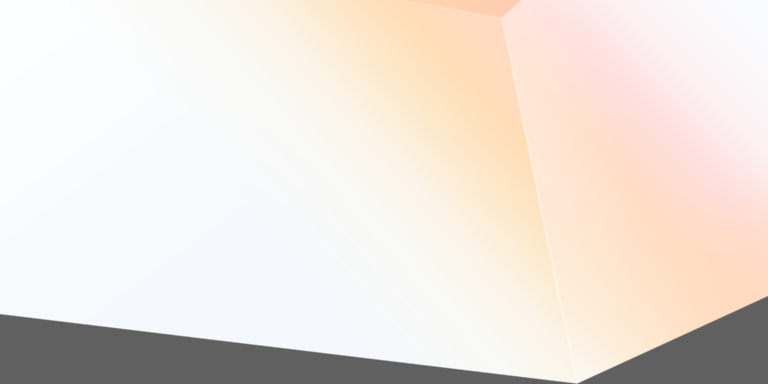
Give the GLSL for this background, as a Shadertoy shader.

```glsl
// Pale folded paper planes with peach and rose gradients above a grey floor.
#define APEX vec2(1.307, 0.953)
#define FOOT vec2(1.503, 0.001)
#define FLOOR_LEFT vec2(0.0, 0.182)
#define FLOOR_RIGHT vec2(2.0, 0.229)
#define TOP_LEFT vec2(1.036, 1.0)
#define TOP_RIGHT vec2(1.359, 1.0)
#define FLOOR_COLOR vec3(0.378)
#define SEAM_WIDTH 0.0022

// Signed distance to the line a-b, positive on its left side.
float lineSide(vec2 p, vec2 a, vec2 b) {
    vec2 d = normalize(b - a);
    return d.x * (p.y - a.y) - d.y * (p.x - a.x);
}

// Blend to the next colour stop between positions start and end.
vec3 stop(vec3 color, vec3 next, float start, float end, float t) {
    return mix(color, next, clamp((t - start) / (end - start), 0.0, 1.0));
}

// Wide plane: cool white turning to peach towards the apex.
vec3 leftPlane(vec2 p) {
    float t = dot(p, vec2(0.75, 0.66));
    float cool = smoothstep(0.0, 0.9, 0.55 * p.x + 0.75 * (1.0 - p.y));
    vec3 c = mix(vec3(0.992, 0.996, 1.0), vec3(0.960, 0.977, 0.992), cool);
    c = stop(c, vec3(0.977, 0.975, 0.960), 0.78, 1.02, t);
    c = stop(c, vec3(0.985, 0.957, 0.905), 1.02, 1.16, t);
    c = stop(c, vec3(0.995, 0.908, 0.782), 1.16, 1.31, t);
    c = stop(c, vec3(1.0, 0.868, 0.722), 1.31, 1.43, t);
    return stop(c, vec3(1.0, 0.855, 0.765), 1.43, 1.61, t);
}

// Narrow plane: cream, peach, rose, then cool white; paler beside the seam.
vec3 rightPlane(vec2 p, float seamDistance) {
    float t = dot(p, vec2(0.7));
    vec3 c = vec3(0.980, 0.977, 0.965);
    c = stop(c, vec3(0.990, 0.932, 0.850), 1.05, 1.19, t);
    c = stop(c, vec3(0.995, 0.892, 0.785), 1.19, 1.33, t);
    c = stop(c, vec3(1.0, 0.862, 0.765), 1.33, 1.52, t);
    c = stop(c, vec3(1.0, 0.870, 0.862), 1.52, 1.66, t);
    c = stop(c, vec3(0.987, 0.945, 0.950), 1.66, 1.82, t);
    c = stop(c, vec3(0.980, 0.985, 0.996), 1.82, 2.02, t);
    float pale = 0.55 * (1.0 - smoothstep(0.0, 0.28, seamDistance));
    c = mix(c, vec3(1.0, 0.930, 0.890), pale * smoothstep(1.1, 1.4, t));
    float warm = smoothstep(1.7, 2.0, p.x) * (1.0 - smoothstep(0.3, 0.6, p.y));
    return mix(c, vec3(1.0, 0.855, 0.740), 0.6 * warm);
}

void mainImage(out vec4 fragColor, in vec2 fragCoord) {
    vec2 p = fragCoord / iResolution.y;
    float px = 1.0 / iResolution.y;

    // Two planes meeting at a bright seam
    float seam = lineSide(p, FOOT, APEX);
    float leftMask = smoothstep(-px, px, seam);
    vec3 color = mix(rightPlane(p, max(-seam, 0.0)), leftPlane(p), leftMask);
    float seamGlow = 1.0 - smoothstep(0.0, SEAM_WIDTH + px, abs(seam));
    color = mix(color, vec3(1.0, 0.98, 0.95), seamGlow * mix(0.75, 0.35, p.y));

    // Small warm facet above the apex
    float facet = min(lineSide(p, TOP_LEFT, APEX), lineSide(p, APEX, TOP_RIGHT));
    vec3 facetColor = mix(vec3(1.0, 0.835, 0.680), vec3(1.0, 0.800, 0.695),
                          smoothstep(TOP_LEFT.x, TOP_RIGHT.x, p.x));
    color = mix(color, facetColor, smoothstep(-px, px, facet));
    float rim = 1.0 - smoothstep(0.0, SEAM_WIDTH + px, abs(facet));
    color = mix(color, vec3(1.0, 0.93, 0.86), 0.3 * rim);

    // Grey floor below the planes
    float above = min(lineSide(p, FLOOR_LEFT, FOOT), lineSide(p, FOOT, FLOOR_RIGHT));
    color = mix(FLOOR_COLOR, color, smoothstep(-px, px, above));
    fragColor = vec4(color, 1.0);
}
```
